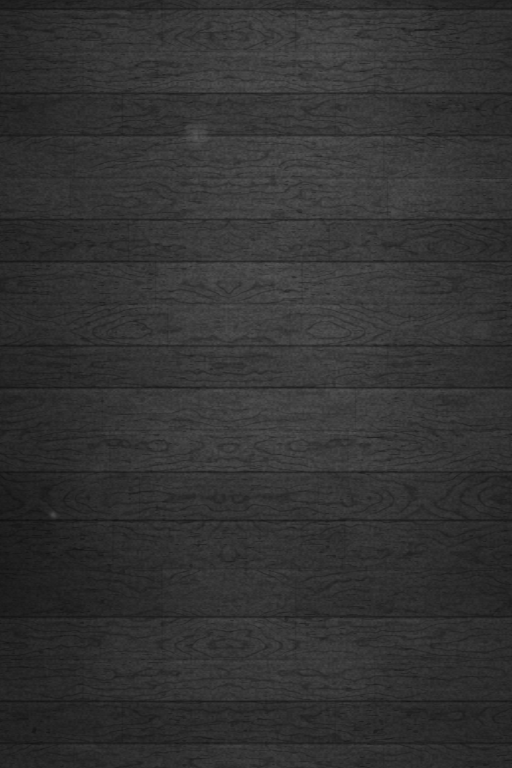
Write a Shadertoy shader that draws this texture.

```glsl
// Dark stained wooden planks laid in horizontal courses, lit from the upper middle.
// Courses repeat down the canvas and the grain is mirrored about a vertical axis;
// the grain is drawn as contour lines of a stretched noise field, then worn and lit.
// Lengths are in canvas widths, with y measured down from the top edge.

const float FIRST_SEAM = 0.0176;    // top seam
const float PERIOD = 1.1875;        // height of one set of courses
const float COURSE = 0.0822;        // height of a regular course
const float REGULAR = 11.0;         // regular courses per set
const float WIDE = 3.0;             // slightly taller courses that close the set
const float MIRROR_X = 0.447;       // axis of the mirrored grain
const float SEAM_WIDTH = 0.0019;
const float SHADE_EDGE = 0.146;     // grey in the unlit borders
const float SHADE_GLOW = 0.132;     // grey added at the centre of the light
const vec2 LIGHT_POS = vec2(0.55, 0.40);
const vec2 LIGHT_FALLOFF = vec2(5.0, 0.55);
const float DARK_COURSE = 0.88;     // tone of every third course
const float GRAIN_DEPTH = 0.21;
const float PORE_DEPTH = 0.30;
const float SPECKLE = 0.17;

// Worn pale spots: x, y, radius, strength
const vec4 SPOTS[4] = vec4[4](
    vec4(0.385, 0.260, 0.020, 0.110), vec4(0.104, 1.006, 0.007, 0.110),
    vec4(0.943, 0.645, 0.017, 0.045), vec4(0.185, 0.930, 0.018, 0.030));

float hash(vec2 p) {
    vec3 q = fract(vec3(p.xyx) * 0.1031);
    q += dot(q, q.yzx + 33.33);
    return fract((q.x + q.y) * q.z);
}

float noise(vec2 p) {
    vec2 i = floor(p), f = fract(p);
    f = f * f * (3.0 - 2.0 * f);
    return mix(mix(hash(i), hash(i + vec2(1, 0)), f.x),
               mix(hash(i + vec2(0, 1)), hash(i + vec2(1, 1)), f.x), f.y);
}

float fbm(vec2 p) {
    float sum = 0.0, amp = 0.5;
    for (int i = 0; i < 4; i++) {
        sum += amp * noise(p);
        p = p * 2.03 + 17.0;
        amp *= 0.5;
    }
    return sum;
}

// Returns course number, position within it (0 to 1) and its height
vec3 courseAt(float y) {
    float t = mod(y - FIRST_SEAM, PERIOD);
    float start = REGULAR * COURSE;
    float wideHeight = (PERIOD - start) / WIDE;
    bool wide = t > start;
    float height = wide ? wideHeight : COURSE;
    float k = wide ? (t - start) / wideHeight : t / COURSE;
    return vec3(floor(k) + (wide ? REGULAR : 0.0), fract(k), height);
}

// Nested arches: rings about a wandering axis, cut lengthwise
float grainLines(float d, float s, float row) {
    float axis = 0.25 + 0.5 * hash(vec2(row, 3.0));
    float seed = row * 13.7;
    float rings = 6.0 * sqrt((s - axis) * (s - axis) + 0.012);
    rings += 4.2 * noise(vec2(d * 6.0 + seed, row));
    rings += 1.1 * noise(vec2(d * 22.0 + seed, s * 4.0));
    rings += 0.4 * noise(vec2(d * 70.0 + seed, s * 9.0));
    float line = pow(0.5 + 0.5 * cos(6.2832 * rings), 5.0);
    float fade = 1.0 - smoothstep(0.3, 0.8, fwidth(rings));
    float patches = smoothstep(0.2, 0.75, noise(vec2(d * 9.0 + seed, s * 3.0 + row)));
    return line * fade * (0.2 + 0.8 * patches);
}

void mainImage(out vec4 fragColor, in vec2 fragCoord) {
    vec2 p = vec2(fragCoord.x, iResolution.y - fragCoord.y) / iResolution.x;
    float px = 1.0 / iResolution.x;
    float d = abs(p.x - MIRROR_X);
    vec3 course = courseAt(p.y);
    float row = course.x, s = course.y;
    float kind = mod(row, 3.0);

    // Light pool, with a deeper shadow at the lower left
    vec2 away = p - LIGHT_POS;
    float shade = SHADE_EDGE + SHADE_GLOW * exp(-dot(LIGHT_FALLOFF, away * away));
    shade -= 0.032 * exp(-pow(p.x / 0.22, 2.0) - pow((p.y - 1.08) / 0.36, 2.0));
    shade -= 0.030 * exp(-p.y / 0.05);

    // Course tone, and the planks either side of the mirrored butt joints
    float joint = 0.10 + 0.22 * hash(vec2(row, 8.0));
    float plank = row + 20.0 * step(joint, d);
    float tone = (kind > 1.5 || row > REGULAR) ? DARK_COURSE : 1.0;
    tone *= 0.96 + 0.08 * hash(vec2(plank, 5.0));
    tone *= 1.0 - 0.08 * (1.0 - smoothstep(0.0, 0.001 + px, abs(d - joint)));

    // Grain, fibres, pores and fine speckle
    float fibre = fbm(vec2(d * 14.0 + row * 7.0, p.y * 150.0));
    float pores = smoothstep(0.76, 0.95, noise(vec2(p.x * 75.0, p.y * 330.0)));
    float fine = 0.6 * noise(p * vec2(260.0, 340.0)) + 0.4 * noise(p.yx * 190.0 + 50.0);
    tone *= 1.0 - GRAIN_DEPTH * grainLines(d, s, row);
    tone *= 1.0 + 0.24 * (fibre - 0.47);
    tone *= 1.0 - PORE_DEPTH * pores * noise(p * 14.0);
    tone *= 1.0 + SPECKLE * 2.0 * (fine - 0.5);
    tone *= 0.92 + 0.17 * fbm(p * 6.0 + 4.0);

    // Seams: strong around the dark courses, faint between light ones
    float gap = min(s, 1.0 - s) * course.z;
    float nearest = s < 0.5 ? kind : mod(kind + 1.0, 3.0);
    float depth = (nearest == 1.0) ? 0.10 : 0.32;
    tone *= 1.0 - depth * (1.0 - smoothstep(0.0, SEAM_WIDTH + px, gap));
    tone *= 1.0 + 0.07 * exp(-pow((s * course.z - 0.006) / 0.003, 2.0));

    // Worn pale spots with ragged edges
    float wear = 0.0;
    for (int i = 0; i < 4; i++) {
        float r = length(p - SPOTS[i].xy) / SPOTS[i].z;
        wear += SPOTS[i].w * exp(-r * r) * (0.4 + 1.2 * fbm(p * 90.0));
    }

    fragColor = vec4(vec3(clamp(shade * tone + wear, 0.0, 1.0)), 1.0);
}
```
